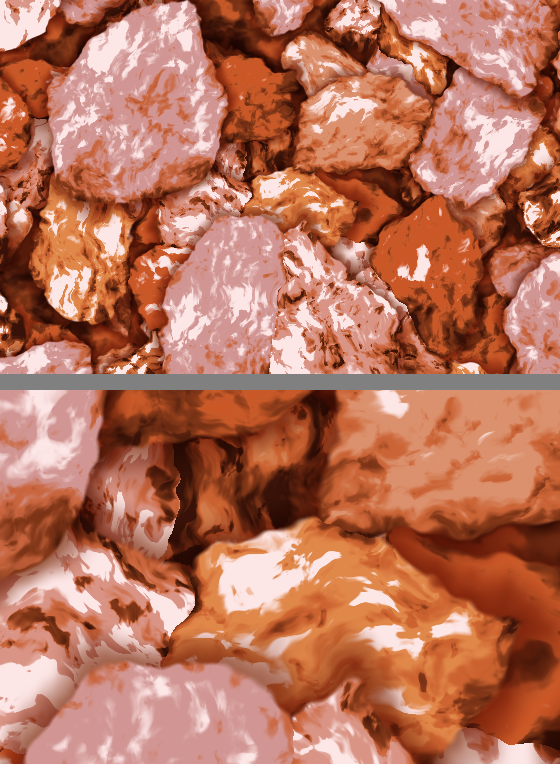
Top, the full canvas; bottom, a detail of the centre.
Reproduce this texture procedurally as a Shadertoy shader.

```glsl
const float TAU = 6.2832;
const vec3 SHADOW = vec3(0.22, 0.07, 0.03);
const vec3 BROWN = vec3(0.50, 0.21, 0.09);
const vec3 RUST = vec3(0.78, 0.35, 0.16);
const vec3 GLARE = vec3(0.99, 0.90, 0.90);

struct Grain { float dist; float gap; vec2 id; vec2 local; vec2 offset; };
struct Mineral { vec3 tint; float tone; float contrast; float glitter; };

float hash(vec2 p) {
    vec3 q = fract(p.xyx * 0.1031);
    q += dot(q, q.yzx + 33.33);
    return fract((q.x + q.y) * q.z);
}

mat2 rotation(float a) { return mat2(cos(a), sin(a), -sin(a), cos(a)); }

float noise(vec2 p) {
    vec2 i = floor(p), f = fract(p);
    f = f * f * (3.0 - 2.0 * f);
    return mix(mix(hash(i), hash(i + vec2(1, 0)), f.x),
               mix(hash(i + vec2(0, 1)), hash(i + vec2(1, 1)), f.x), f.y);
}

float fbm(vec2 p) {
    float sum = 0.0, amp = 0.52;
    for (int i = 0; i < 4; i++) {
        sum += amp * noise(p);
        p = rotation(0.6) * p * 2.03 + 11.7;
        amp *= 0.5;
    }
    return sum;
}

float smoothMax(float a, float b, float k) {
    float h = max(k - abs(a - b), 0.0) / k;
    return max(a, b) + 0.25 * h * h * k;
}

// Angular pebble cut by seven random planes
float stone(vec2 q, float radius, vec2 id) {
    float d = -radius;
    for (int i = 0; i < 7; i++) {
        vec2 key = id + float(i) * vec2(3.1, 7.7);
        float a = (float(i) + 0.7 * hash(key)) * TAU / 7.0;
        float reach = radius * (0.72 + 0.45 * hash(key + 5.3));
        d = smoothMax(d, dot(q, vec2(cos(a), sin(a))) - reach, radius * 0.15);
    }
    return d;
}

// Deepest grain under p, and the margin to its neighbour
Grain findGrain(vec2 p, float cell, float seed, float presence) {
    Grain g = Grain(1.0, 1.0, vec2(0), vec2(0), vec2(0));
    vec2 base = floor(p / cell);
    for (int k = 0; k < 9; k++) {
        vec2 node = base + vec2(k % 3 - 1, k / 3 - 1);
        vec2 id = node + seed * 17.0;
        if (hash(id + 2.9) > presence) continue;
        vec2 jitter = vec2(hash(id + 0.3), hash(id + 8.1)) - 0.5;
        vec2 offset = p - (node + 0.5 + 0.6 * jitter) * cell;
        vec2 local = rotation(TAU * hash(id + 4.4)) * offset;
        float d = stone(local * vec2(0.82, 1.2), cell * 0.54, id);
        if (d < g.dist) g = Grain(d, g.dist - d, id, local, offset / cell);
        else g.gap = min(g.gap, d - g.dist);
    }
    return g;
}

Mineral pickMineral(float m) {
    if (m < 0.22) return Mineral(vec3(0.82, 0.59, 0.58), 0.73, 0.42, 0.25);
    if (m < 0.35) return Mineral(vec3(0.86, 0.57, 0.43), 0.70, 0.48, 0.35);
    if (m < 0.57) return Mineral(vec3(0.80, 0.34, 0.15), 0.63, 0.50, 0.30);
    if (m < 0.70) return Mineral(vec3(0.88, 0.53, 0.29), 0.69, 0.55, 0.50);
    if (m < 0.83) return Mineral(vec3(0.82, 0.48, 0.29), 0.49, 0.90, 1.00);
    return Mineral(vec3(0.85, 0.58, 0.52), 0.75, 0.70, 1.00);
}

vec3 toneRamp(float t, vec3 tint) {
    vec3 c = mix(SHADOW, BROWN, smoothstep(0.0, 0.30, t));
    c = mix(c, mix(RUST, tint, 0.2), smoothstep(0.28, 0.46, t));
    c = mix(c, tint, smoothstep(0.46, 0.64, t));
    return mix(c, GLARE, smoothstep(0.76, 0.98, t));
}

vec3 grainColor(Grain g, Mineral m, float depth) {
    vec2 s = g.local + g.id * 1.37;
    float cloud = fbm(s * 9.0) - 0.5;
    float streak = fbm(s * vec2(30.0, 54.0) + 2.0 * cloud) - 0.5;
    float pits = fbm(s * 60.0 + 7.0);
    float facet = smoothstep(-0.012, 0.012, g.local.y + 0.35 * g.local.x + 0.12 * cloud);
    float tone = m.tone - depth + m.contrast * (1.3 * cloud + 1.5 * streak);
    tone += 0.12 * (facet - 0.5) + 0.2 * dot(g.offset, vec2(-0.4, 0.9));
    tone += 0.12 * (noise(s * 120.0) - 0.5);
    tone -= 0.22 * (1.0 - smoothstep(0.0, 0.03, -g.dist));
    tone -= 0.2 * (1.0 - smoothstep(0.0, 0.025, g.gap));
    // Mirror-like flakes and small dark hollows
    float flakes = smoothstep(-0.01, 0.08, streak + 0.35 * cloud);
    tone += 0.5 * m.glitter * flakes * smoothstep(-0.09, 0.05, cloud);
    tone -= 0.35 * m.glitter * smoothstep(0.57, 0.70, pits);
    return toneRamp(tone, m.tint);
}

vec3 addLayer(vec3 under, vec2 p, float cell, float seed, float presence, float depth) {
    Grain g = findGrain(p, cell, seed, presence);
    float kind = fract(dot(g.id, vec2(0.7549, 0.5698)));
    vec3 color = grainColor(g, pickMineral(kind), depth);
    under *= mix(vec3(0.62, 0.40, 0.30), vec3(1), smoothstep(-0.005, 0.04, g.dist));
    return mix(color, under, smoothstep(-0.003, 0.003, g.dist));
}

void mainImage(out vec4 fragColor, in vec2 fragCoord) {
    vec2 p = fragCoord / iResolution.y;
    // Chipped outlines
    vec2 chips = vec2(fbm(p * 11.0), fbm(p * 11.0 + 40.0)) - 0.5;
    p = rotation(0.35) * (p + 0.07 * chips);
    // Gritty bed, then three sizes of grain
    vec3 color = toneRamp(0.3 + 1.2 * (fbm(p * 16.0) - 0.5), RUST);
    color = addLayer(color, p, 0.22, 1.0, 1.0, 0.10);
    color = addLayer(color, p + 0.13, 0.32, 2.0, 0.8, 0.03);
    color = addLayer(color, p + 0.71, 0.46, 3.0, 0.5, 0.0);
    fragColor = vec4(color, 1.0);
}
```
